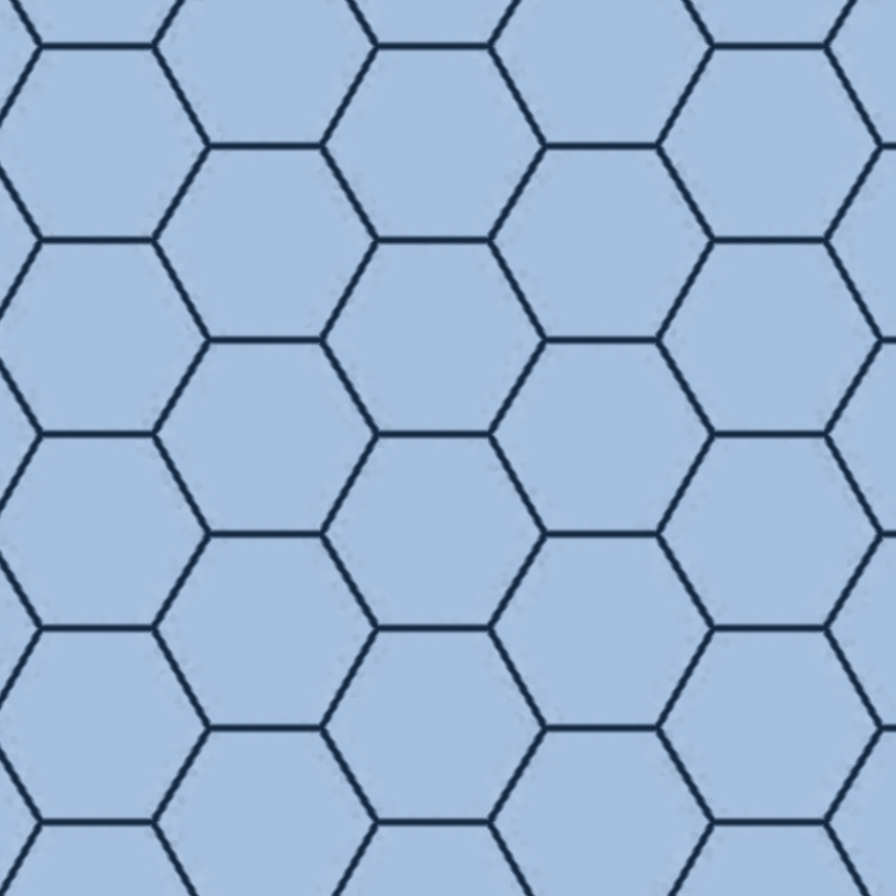
Write a Shadertoy shader that draws this pattern.

```glsl
// Flat-topped hexagon mesh: dark navy outlines on pale blue.
// Two interleaved rectangular lattices give the distance to the nearest edge;
// cellular noise adds a faint greyish mottling beside the slanted lines.

const vec3 FILL_COLOR = vec3(0.645, 0.748, 0.870);
const vec3 LINE_COLOR = vec3(0.08, 0.16, 0.26);
const vec3 GREY_TINT = vec3(0.600, 0.690, 0.785);
const vec3 PALE_TINT = vec3(0.685, 0.775, 0.870);

const float ROOT3 = 1.7320508;
const float TAU = 6.2831853;
const float SIDE = 0.125;                      // hexagon side, canvas heights
const float APOTHEM = 0.5 * ROOT3 * SIDE;
const vec2 PERIOD = vec2(3.0 * SIDE, ROOT3 * SIDE);
const vec2 CENTER = vec2(0.4835, 0.6236);      // centre of one hexagon
const float COLUMN_DROP = 0.0032;              // sag of every second column
const float LINE_CORE = 0.0008;                // half width of the solid line
const float LINE_FADE = 0.0072;                // where its soft edge ends
const float WOBBLE = 0.0006;                   // stair-like ripple of slants
const float WOBBLE_STEP = 0.0125;
const float MOTTLE_REACH = 0.036;
const float MOTTLE_CELLS = 90.0;
const float MOTTLE_AMOUNT = 0.75;

vec2 hash22(vec2 p) {
    vec3 q = fract(p.xyx * vec3(0.1031, 0.1030, 0.0973));
    q += dot(q, q.yzx + 33.33);
    return fract((q.xx + q.yz) * q.zy);
}

// x: distance to the nearest feature point, y: random value of that point
vec2 cellular(vec2 p) {
    vec2 cell = floor(p);
    vec2 nearest = vec2(8.0, 0.0);
    for (int j = -1; j <= 1; j++) {
        for (int i = -1; i <= 1; i++) {
            vec2 id = cell + vec2(i, j);
            vec2 rnd = hash22(id);
            float d = length(id + rnd - p);
            if (d < nearest.x) nearest = vec2(d, hash22(id + 57.0).x);
        }
    }
    return nearest;
}

// Offset from the nearest lattice point, folded into one quadrant
vec2 foldLattice(vec2 p) {
    return abs(mod(p + 0.5 * PERIOD, PERIOD) - 0.5 * PERIOD);
}

// x: distance to the flat edge, y: distance to the slanted edge
vec2 edgeDistances(vec2 q) {
    return APOTHEM - vec2(q.y, dot(q, vec2(0.5 * ROOT3, 0.5)));
}

// Edge distances of the hexagon that contains p
vec2 hexEdges(vec2 p) {
    vec2 even = edgeDistances(foldLattice(p));
    vec2 odd = edgeDistances(foldLattice(p - 0.5 * PERIOD));
    return min(even.x, even.y) > min(odd.x, odd.y) ? even : odd;
}

void mainImage(out vec4 fragColor, in vec2 fragCoord) {
    vec2 uv = fragCoord / iResolution.y;
    float pixel = 1.0 / iResolution.y;

    // Shift alternate columns, bending only the slanted edges between them
    vec2 p = uv - CENTER;
    float across = foldLattice(p).x;
    p.y += COLUMN_DROP * clamp(2.0 * across / SIDE - 1.0, 0.0, 1.0);
    p.x += WOBBLE * sin(uv.y * TAU / WOBBLE_STEP);

    vec2 edges = hexEdges(p);
    float edge = min(edges.x, edges.y);

    // Mottled fill: grey and pale specks, fading towards the hexagon centre
    vec2 speck = cellular(uv * MOTTLE_CELLS);
    float spot = 1.0 - smoothstep(0.15, 0.75, speck.x);
    float nearSlant = 1.0 - smoothstep(0.008, MOTTLE_REACH, edges.y);
    float nearFlat = 0.3 * (1.0 - smoothstep(0.006, 0.022, edges.x));
    float mottle = MOTTLE_AMOUNT * spot * max(nearSlant, nearFlat);
    vec3 tint = speck.y < 0.5 ? GREY_TINT : PALE_TINT;
    vec3 color = mix(FILL_COLOR, tint, mottle * abs(2.0 * speck.y - 1.0));

    // Soft outline, never narrower than the pixel grid allows
    float fade = max(LINE_FADE, LINE_CORE + 1.5 * pixel);
    float line = 1.0 - smoothstep(LINE_CORE, fade, edge);
    fragColor = vec4(mix(color, LINE_COLOR, line), 1.0);
}
```
